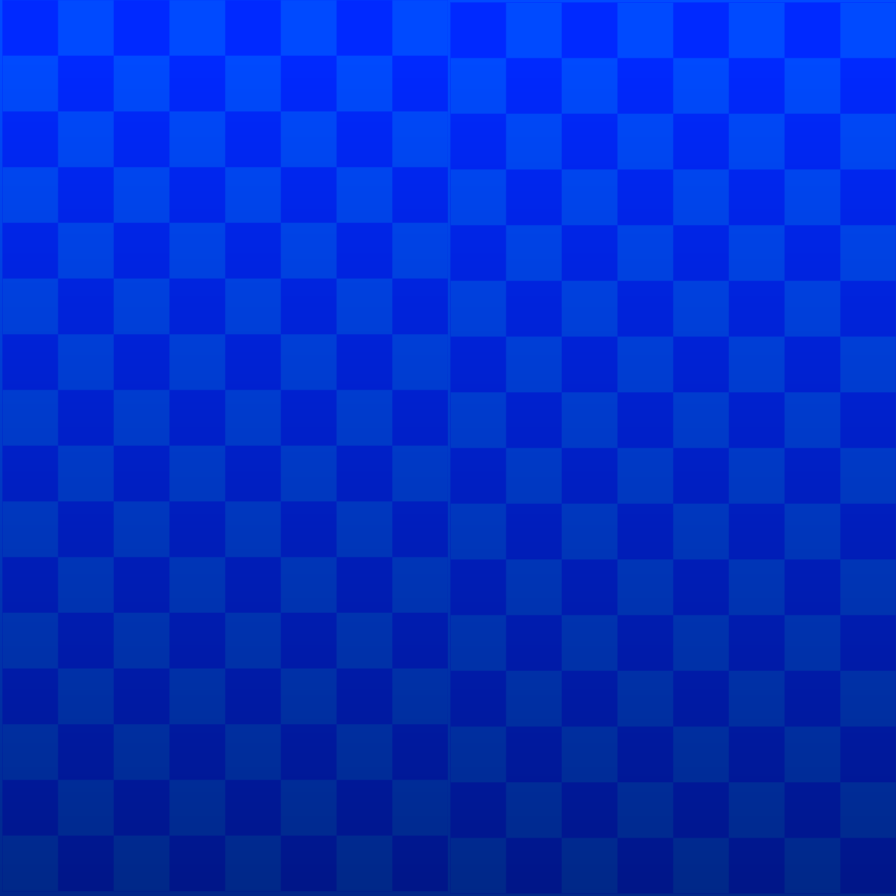
A three.js fragment shader for this pattern:

```glsl
#define CELL 0.062174
#define GAP 0.0026
#define BLOCK_CELLS vec2(8.0, 16.0)
#define EDGE 0.0008
#define LIGHT_HUE vec3(0.0, 0.290, 1.0)
#define DARK_HUE vec3(0.0, 0.161, 1.0)
#define SHADE_BOTTOM 0.53
#define SHADE_SLOPE 0.50

varying vec2 vUv;

// Signed distance to the nearest cell edge, positive in even cells
vec2 cellWave(vec2 p) {
  return 0.5 - abs(mod(p + 0.5, 2.0) - 1.0);
}

// Coverage of the even squares, with softened edges
float checker(vec2 p, float soft) {
  vec2 side = clamp(cellWave(p) / soft, -1.0, 1.0);
  return 0.5 + 0.5 * side.x * side.y;
}

// Coverage of a box from the origin to size
float box(vec2 p, vec2 size, float soft) {
  vec2 d = abs(p - 0.5 * size) - 0.5 * size;
  return 1.0 - smoothstep(-soft, soft, max(d.x, d.y));
}

void main() {
  // Two side-by-side blocks, the right one set slightly lower
  float rightBlock = step(0.5, vUv.x);
  vec2 corner = vec2(0.5 * rightBlock + GAP, GAP * rightBlock);
  vec2 cell = (vec2(vUv.x, 1.0 - vUv.y) - corner) / CELL;

  // Dark squares stay inside their block, leaving light slivers around it
  float soft = EDGE / CELL;
  float dark = min(checker(cell, soft), box(cell, BLOCK_CELLS, soft));

  // Vertical shading that levels off near the top
  float shade = min(SHADE_BOTTOM + SHADE_SLOPE * vUv.y, 1.0);
  gl_FragColor = vec4(mix(LIGHT_HUE, DARK_HUE, dark) * shade, 1.0);
}
```
